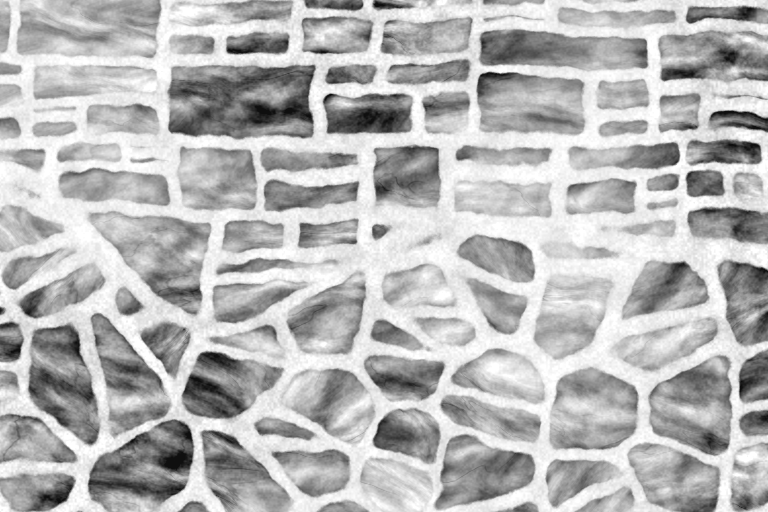
Write a Shadertoy shader that draws this texture.

```glsl
// Draws a grey rubble wall: flat split slabs above, rounded field stones below, set in pale mortar.

const vec2  BLOCK_SIZE   = vec2(0.62, 0.36); // slab block before it is split
const float CELL_SIZE    = 0.175;            // field stone spacing
const float JOINT        = 0.0125;           // half width of the mortar
const float CORNER       = 0.022;            // rounding of the slabs
const float SEAM_HEIGHT  = 0.50;             // where slabs give way to field stones
const float STONE_DARK   = 0.32;
const float STONE_LIGHT  = 0.69;
const float MORTAR_TONE  = 0.93;
const float RELIEF       = 1.15;
const float GRAIN        = 0.17;
const float WASH         = 0.55;             // strength of the bleached patches

struct Stone { float edge; vec2 id; vec2 center; float tilt; };

float hash(vec2 p) {
    vec3 q = fract(p.xyx * 0.1031);
    q += dot(q, q.yzx + 33.33);
    return fract((q.x + q.y) * q.z);
}

vec2 hash2(vec2 p) { return vec2(hash(p), hash(p + 47.3)); }

float noise(vec2 p) {
    vec2 i = floor(p), f = fract(p);
    f = f * f * (3.0 - 2.0 * f);
    return mix(mix(hash(i), hash(i + vec2(1, 0)), f.x),
               mix(hash(i + vec2(0, 1)), hash(i + vec2(1, 1)), f.x), f.y);
}

float fbm(vec2 p) {
    float sum = 0.0, amp = 0.5;
    for (int i = 0; i < 5; i++) {
        sum += amp * noise(p);
        p = mat2(0.8, 0.6, -0.6, 0.8) * p * 2.03 + 17.1;
        amp *= 0.5;
    }
    return sum;
}

float smoothMin(float a, float b, float k) {
    float h = max(k - abs(a - b), 0.0) / k;
    return min(a, b) - h * h * k * 0.25;
}

// Staggered blocks, each split again and again into flat slabs
Stone slabs(vec2 p) {
    float row = floor(p.y / BLOCK_SIZE.y);
    float shift = hash(vec2(row, 8.0)) * BLOCK_SIZE.x;
    vec2 lo = vec2(floor((p.x + shift) / BLOCK_SIZE.x), row) * BLOCK_SIZE - vec2(shift, 0.0);
    vec2 size = BLOCK_SIZE;
    for (int i = 0; i < 5; i++) {
        vec2 seed = floor((lo + size * 0.5) * 700.0) + float(i) * 13.0;
        float stopChance = i < 2 ? 0.0 : (i == 2 ? 0.14 : (i == 3 ? 0.25 : 0.6));
        if (hash(seed) < stopChance) break;
        float ratio = mix(0.34, 0.66, hash(seed + 5.0));
        vec2 axis = size.x > 2.4 * size.y ? vec2(1, 0) : vec2(0, 1);
        bool upper = dot(p - lo, axis) > ratio * dot(size, axis);
        if (upper) lo += axis * size * ratio;
        size *= mix(vec2(1), vec2(upper ? 1.0 - ratio : ratio), axis);
    }
    vec2 center = lo + size * 0.5;
    float r = min(CORNER, 0.5 * min(size.x, size.y));
    vec2 q = abs(p - center) - size * 0.5 + r;
    float edge = r - length(max(q, 0.0)) - min(max(q.x, q.y), 0.0);
    vec2 id = floor(center * 700.0);
    return Stone(edge, id, center, (hash(id + 2.0) - 0.5) * 0.25);
}

// Voronoi cells with rounded corners; some are cut in two
Stone fieldStones(vec2 p) {
    vec2 u = p / CELL_SIZE, base = floor(u), id = base, site = u;
    float nearest = 1e3;
    for (int k = 0; k < 9; k++) {
        vec2 c = base + vec2(k % 3 - 1, k / 3 - 1);
        vec2 s = c + 0.1 + 0.8 * hash2(c);
        float d = dot(s - u, s - u);
        if (d < nearest) { nearest = d; id = c; site = s; }
    }
    float edge = 1.0;
    for (int k = 0; k < 25; k++) {
        vec2 c = id + vec2(k % 5 - 2, k / 5 - 2);
        if (c == id) continue;
        vec2 s = c + 0.1 + 0.8 * hash2(c);
        edge = smoothMin(edge, dot(0.5 * (site + s) - u, normalize(s - site)), 0.13);
    }
    float angle = (hash(id + 3.0) - 0.5) * 1.8;
    if (hash(id + 9.0) < 0.33) {
        float cut = dot(u - site, vec2(sin(angle * 0.5), cos(angle * 0.5)));
        edge = smoothMin(edge, abs(cut), 0.1);
        id += 0.37 * sign(cut);
    }
    return Stone(edge * CELL_SIZE, id, site * CELL_SIZE, angle);
}

void mainImage(out vec4 fragColor, in vec2 fragCoord) {
    vec2 uv = fragCoord / iResolution.y;
    float pixel = 1.0 / iResolution.y;

    // Uneven outlines
    vec2 p = uv + 0.035 * (vec2(noise(uv * 5.0), noise(uv * 5.0 + 31.0)) - 0.5);
    p += 0.009 * (vec2(noise(uv * 26.0), noise(uv * 26.0 + 53.0)) - 0.5);

    // Layout: two kinds of masonry meeting at a wandering seam
    float seam = p.y - SEAM_HEIGHT + 0.4 * (noise(p * vec2(2.2, 1.2) + 4.0) - 0.5);
    Stone stone = fieldStones(p);
    if (seam > 0.0) stone = slabs(p);
    float edge = smoothMin(stone.edge, abs(seam) * 0.85, 0.02);
    edge += 0.011 * (fbm(uv * 45.0) - 0.5);
    float joint = JOINT * (0.6 + 0.85 * noise(uv * 6.0 + 12.0));
    float soft = max(0.003, pixel);
    float face = smoothstep(joint - soft, joint + soft, edge);

    // Stone face: layered relief, cracks and strata along the grain of each stone
    float c = cos(stone.tilt), s = sin(stone.tilt);
    vec2 local = mat2(c, s, -s, c) * (p - stone.center);
    vec2 seed = 40.0 * hash2(stone.id + 6.0);
    vec2 q = local * vec2(11.0, 23.0) + seed;
    q += 0.9 * (noise(q * 0.7) - 0.5);
    float height = fbm(q);
    float relief = height - fbm(q + vec2(-0.22, 0.45));
    float strata = noise(local * vec2(9.0, 95.0) + seed + height * 2.0) - 0.5;
    float crack = 1.0 - smoothstep(0.0, 0.022, abs(fbm(q * 0.55 + 9.0) - 0.44));
    float layered = (seam > 0.0 ? 0.28 : 0.1) * hash(stone.id + 15.0);
    float tone = mix(STONE_DARK, STONE_LIGHT, hash(stone.id + 21.0));
    tone += RELIEF * relief + 0.4 * (height - 0.48) + layered * strata;
    tone -= 0.16 * crack * noise(uv * 14.0);
    tone = mix(tone, 0.9, 0.5 * smoothstep(0.54, 0.72, fbm(uv * 10.0 + 70.0)));

    // Shadow under the mortar lip, deepest along the upper edge
    float top = smoothstep(-0.01, 0.03, p.y - stone.center.y);
    float lip = exp(-max(edge - joint, 0.0) / 0.007);
    tone -= lip * (0.08 + 0.34 * top * noise(uv * 11.0 + 8.0));

    // Mortar: pale, mottled and sandy
    float mortar = MORTAR_TONE + 0.28 * (fbm(uv * 22.0 + 5.0) - 0.5);
    mortar -= 0.09 * smoothstep(0.4, 1.0, edge / joint);

    float grain = 0.6 * noise(uv * 250.0) + 0.4 * noise(uv * 130.0 + 3.0) - 0.5;
    float grey = mix(mortar, tone, face) + GRAIN * grain * mix(1.2, 1.0, face);

    // Bleached patches, strongest at the upper left
    float wash = smoothstep(0.5, 0.85, noise(uv * 2.1 + 2.6));
    wash = max(wash, 1.0 - smoothstep(0.1, 0.5, length(uv - vec2(0.08, 0.95))));
    grey = mix(grey, 1.0 - (1.0 - grey) * 0.45, wash * WASH * 1.4);

    fragColor = vec4(vec3(clamp(grey, 0.06, 1.0)), 1.0);
}
```
